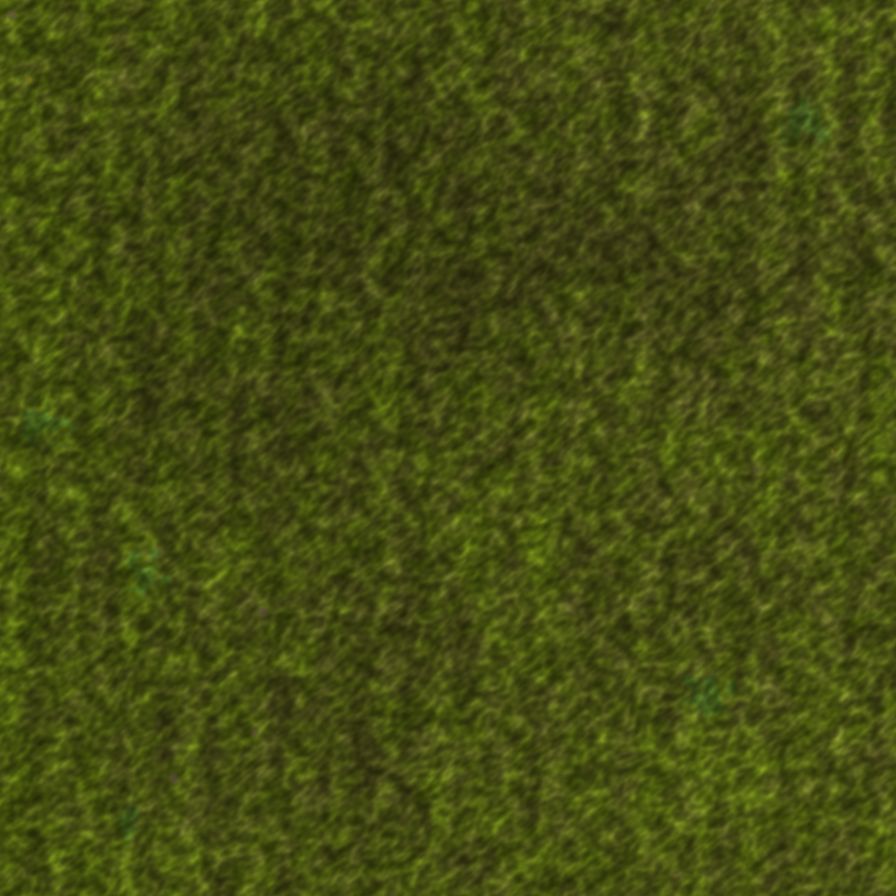
Write a WebGL 2 fragment shader that draws this texture.

```glsl
#version 300 es
precision highp float;
// Mown meadow from above: slanted soft grass tufts, faint vertical rows, a few weeds and petals.

uniform vec2 u_resolution;
out vec4 fragColor;

const vec3 GRASS = vec3(0.268, 0.325, 0.046);
const vec3 DRY = vec3(0.276, 0.278, 0.098);
const vec3 WEED = vec3(0.220, 0.345, 0.110);
const vec3 PETAL_ORANGE = vec3(0.58, 0.42, 0.04);
const vec3 PETAL_MAUVE = vec3(0.36, 0.29, 0.25);
const vec3 TONE_RESPONSE = vec3(1.0, 1.0, 1.35); // darks lose blue first

const float SLANT = 0.68;                 // blade direction, radians
const vec2 BLADE_FREQ = vec2(62.0, 92.0); // along and across the blades
const float BLADE_CONTRAST = 0.36;
const float FINE_CONTRAST = 0.20;
const float BEND = 0.0022;
const float CLUMP_FREQ = 36.0;
const float CLUMP_CONTRAST = 0.25;
const float ROW_COUNT = 14.0;
const float ROW_CONTRAST = 0.05;
const float STREAK_CONTRAST = 0.12;
const float PATCH_FREQ = 3.5;
const float PATCH_CONTRAST = 0.09;
const int WEED_COUNT = 5;
const int PETAL_COUNT = 9;
const float TAU = 6.28319;

vec2 hash2(vec2 p) {
    vec3 q = fract(p.xyx * vec3(0.1031, 0.1030, 0.0973));
    q += dot(q, q.yzx + 33.33);
    return fract((q.xx + q.yz) * q.zy);
}

float cornerSlope(vec2 cell, vec2 offset) {
    float angle = TAU * hash2(cell + 211.0).x;
    return dot(vec2(cos(angle), sin(angle)), offset);
}

// Gradient noise, roughly -1 to 1
float noise(vec2 p) {
    vec2 i = floor(p), f = fract(p);
    vec2 w = f * f * f * (f * (f * 6.0 - 15.0) + 10.0);
    vec2 e = vec2(1.0, 0.0);
    float low = mix(cornerSlope(i, f), cornerSlope(i + e, f - e), w.x);
    float high = mix(cornerSlope(i + e.yx, f - e.yx), cornerSlope(i + 1.0, f - 1.0), w.x);
    return 1.6 * mix(low, high, w.y);
}

// Dark grooves between rows, wandering slightly sideways
float rows(vec2 p) {
    float drift = 0.9 * noise(p * vec2(5.0, 1.6) + 40.0);
    float wave = cos(TAU * ROW_COUNT * p.x + 2.0 * drift);
    return wave * (0.7 + 0.6 * noise(p * 4.0 + 70.0));
}

void main() {
    vec2 p = gl_FragCoord.xy / u_resolution.y;

    // Blade coordinates, bent a little so tufts vary in direction
    vec2 bend = BEND * vec2(noise(p * 22.0 + 9.0), noise(p * 22.0 + 31.0));
    float c = cos(SLANT), s = sin(SLANT);
    vec2 blade = mat2(c, -s, s, c) * (p + bend);

    float tuft = noise(blade * BLADE_FREQ);
    float fine = noise(blade * BLADE_FREQ * 1.8 + 57.0);
    float clump = noise((p + bend) * CLUMP_FREQ * vec2(1.1, 0.9) + 15.0);
    float streak = noise(p * vec2(34.0, 4.0) + 83.0);
    float blotch = noise(p * PATCH_FREQ + 5.0) + 0.5 * noise(p * PATCH_FREQ * 2.3 + 19.0);

    // Light falls off toward the upper middle
    vec2 shadeOffset = (p - vec2(0.36, 0.78)) * vec2(1.5, 1.1);
    float broad = 0.03 - 0.17 * exp(-4.0 * dot(shadeOffset, shadeOffset));

    float tone = BLADE_CONTRAST * tuft + FINE_CONTRAST * fine + CLUMP_CONTRAST * clump
               + ROW_CONTRAST * rows(p) + STREAK_CONTRAST * streak
               + PATCH_CONTRAST * blotch + broad;

    // Fresh grass at the left and bottom, drier turf elsewhere
    float fresh = 0.35 * exp(-6.0 * p.x) - 0.18 * p.y + 0.06;
    fresh += 0.20 * blotch + 0.35 * noise(p * vec2(24.0, 17.0) + 101.0);
    fresh += 0.15 * streak + 0.40 * noise(blade * BLADE_FREQ * 0.7 + 133.0);
    vec3 colour = mix(DRY, GRASS, smoothstep(-0.65, 0.65, fresh));

    // Leafy weeds with ragged outlines
    float ragged = 0.020 * noise(p * 45.0 + 7.0) + 0.012 * noise(p * 90.0);
    for (int k = 0; k < WEED_COUNT; k++) {
        vec2 seed = vec2(float(k) * 7.0 + 3.0, 29.0);
        float radius = mix(0.010, 0.024, hash2(seed + 50.0).x);
        float edge = length(p - hash2(seed)) + ragged - radius;
        colour = mix(colour, WEED, 0.6 * (1.0 - smoothstep(-0.008, 0.008, edge)));
    }
    colour *= exp(tone * TONE_RESPONSE);

    // Tiny scattered petals
    for (int k = 0; k < PETAL_COUNT; k++) {
        vec2 seed = vec2(float(k) * 5.0 + 11.0, 67.0);
        vec2 kind = hash2(seed + 90.0);
        float dist = length(p - hash2(seed)) + 0.15 * ragged;
        vec3 petal = mix(PETAL_MAUVE, PETAL_ORANGE, step(0.6, kind.x));
        float cover = 1.0 - smoothstep(0.001, mix(0.004, 0.008, kind.y), dist);
        colour = mix(colour, petal, 0.65 * cover);
    }

    fragColor = vec4(clamp(colour, 0.0, 1.0), 1.0);
}
```
